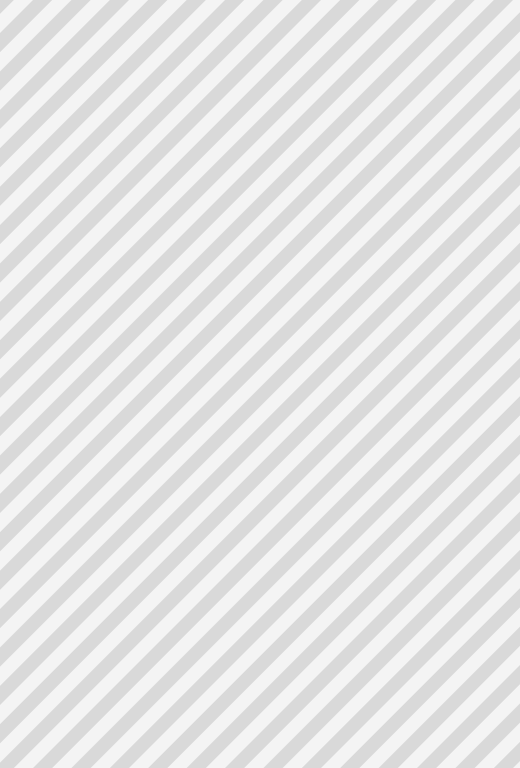
Reproduce this pattern procedurally as a WebGL 2 fragment shader.

```glsl
#version 300 es
precision highp float;
// Even diagonal stripes in two pale greys, rising to the right at 45 degrees.

uniform vec2 u_resolution;
out vec4 fragColor;

void main() {
    // Canvas height is one unit; twenty stripe pairs fit along it.
    vec2 p = gl_FragCoord.xy / u_resolution.y;
    float repeats = 20.0;
    float phase = (p.x - p.y) * repeats + 0.14;

    // Signed distance to the nearest stripe edge, in periods: negative inside the dark stripe.
    float edge = abs(fract(phase) - 0.5);
    edge = 0.25 - abs(fract(phase + 0.25) - 0.5);

    // Smooth the edge over about one pixel across the stripe.
    float pixel = repeats * sqrt(2.0) / u_resolution.y;
    float dark = clamp(edge / pixel + 0.5, 0.0, 1.0);

    vec3 lightGrey = vec3(0.957);
    vec3 darkGrey = vec3(0.851);
    fragColor = vec4(mix(lightGrey, darkGrey, dark), 1.0);
}
```
